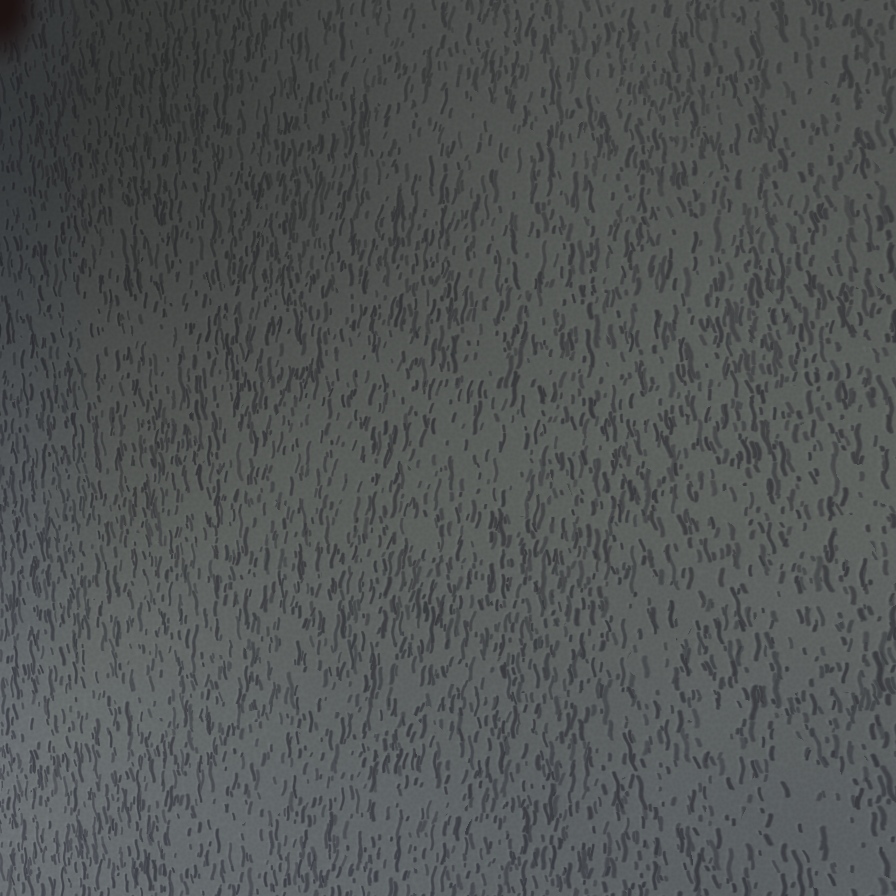
Reproduce this texture procedurally as a Shadertoy shader.

```glsl
vec2 hash2(vec2 p) {
    vec3 q = fract(vec3(p.xyx) * vec3(0.1031, 0.1030, 0.0973));
    q += dot(q, q.yzx + 33.33);
    return fract((q.xx + q.yz) * q.zy);
}

// Layered sines: broad patches of dense and sparse grooves, about -1 to 1
float patches(vec2 p) {
    float a = sin(p.x * 11.0 + 2.0 * sin(p.y * 7.0));
    float b = sin(p.y * 17.0 - p.x * 9.0 + 1.7 * sin(p.x * 13.0));
    float c = sin(p.x * 31.0 + p.y * 23.0 + 2.0 * sin(p.y * 29.0));
    return 0.4 * a + 0.35 * b + 0.25 * c;
}

// One layer of scattered, slightly bent upright scratches
float scratches(vec2 p, vec2 cell, float width, float cover, float seed) {
    vec2 home = floor(p / cell);
    float depth = 0.0;
    for (int j = -1; j <= 1; j++) {
        for (int i = -1; i <= 1; i++) {
            vec2 id = home + vec2(i, j);
            vec2 place = hash2(id + seed);
            vec2 form = hash2(id + seed + 57.3);
            vec2 look = hash2(id + seed + 131.7);
            vec2 d = p - (id + place) * cell;
            float halfLength = cell.y * mix(0.1, 0.52, form.x * form.x);
            float lean = 0.32 * (form.y - 0.5) + 0.09 * sin(place.x + p.x * 8.0 - 3.0);
            d.x -= lean * d.y + 0.0011 * sin(d.y * 230.0 + 6.28 * place.y);
            d.y -= clamp(d.y, -halfLength, halfLength);
            float radius = width * mix(0.75, 1.25, look.y);
            float line = 1.0 - smoothstep(radius * 0.3, radius * 1.6, length(d));
            float present = step(look.x, cover);
            depth = max(depth, present * line * mix(0.55, 1.0, place.x));
        }
    }
    return depth;
}

// Long grooves, medium grooves and short pits together
float grooves(vec2 p, float cover) {
    float longOnes = scratches(p, vec2(0.013, 0.040), 0.0022, cover, 11.0);
    float mediumOnes = scratches(p, vec2(0.012, 0.027), 0.0020, cover, 203.0);
    float pits = scratches(p, vec2(0.010, 0.013), 0.0017, cover * 0.65, 419.0);
    return max(longOnes, max(mediumOnes, pits));
}

// Cellular speckle: distance to the nearest random point
float speckle(vec2 p) {
    vec2 home = floor(p);
    float nearest = 1.0;
    for (int j = -1; j <= 1; j++) {
        for (int i = -1; i <= 1; i++) {
            vec2 id = home + vec2(i, j);
            nearest = min(nearest, length(p - id - hash2(id)));
        }
    }
    return nearest;
}

// Dim light: dark upper left, pale lower left, even on the right
float lighting(vec2 uv) {
    float left = mix(0.43, 0.215, smoothstep(0.08, 0.95, uv.y));
    float right = mix(0.375, 0.325, smoothstep(0.45, 1.0, uv.y));
    return mix(left, right, smoothstep(-0.05, 0.72, uv.x));
}

void mainImage(out vec4 fragColor, in vec2 fragCoord) {
    vec2 uv = fragCoord / iResolution.xy;

    // Grain is finer on the far left side
    vec2 surface = vec2(uv.x * (1.3 - 0.3 * uv.x), uv.y * (1.12 - 0.15 * uv.x));
    float cover = 0.58 + 0.27 * patches(uv);
    float groove = grooves(surface, cover);
    float rim = grooves(surface + vec2(0.0028, -0.0018), cover);

    // Painted surface: greenish grey, cooler towards the bottom and left edge
    vec3 greenGrey = vec3(0.975, 1.015, 0.985);
    vec3 coolGrey = vec3(0.96, 1.01, 1.04);
    float cool = max(1.0 - smoothstep(0.0, 0.45, uv.y), 1.0 - smoothstep(0.0, 0.15, uv.x));
    vec3 color = lighting(uv) * mix(greenGrey, coolGrey, cool);
    color *= 1.0 + 0.02 * patches(uv * 0.8 + 3.0);
    color *= 1.0 + 0.07 * (speckle(uv * 210.0) - 0.45);

    // Raised rims and shaded grooves, fainter in the dark upper part
    float relief = mix(1.0, 0.7, smoothstep(0.55, 1.0, uv.y));
    vec3 grooveShade = vec3(0.61, 0.60, 0.65);
    color *= 1.0 + 0.07 * relief * rim * (1.0 - groove);
    color *= mix(vec3(1.0), grooveShade, groove * relief);

    // Soft dark corner
    float corner = 1.0 - smoothstep(0.015, 0.07, length((uv - vec2(0.0, 1.0)) * vec2(1.3, 0.8)));
    color = mix(color, vec3(0.11, 0.07, 0.07), corner);

    fragColor = vec4(color, 1.0);
}
```
